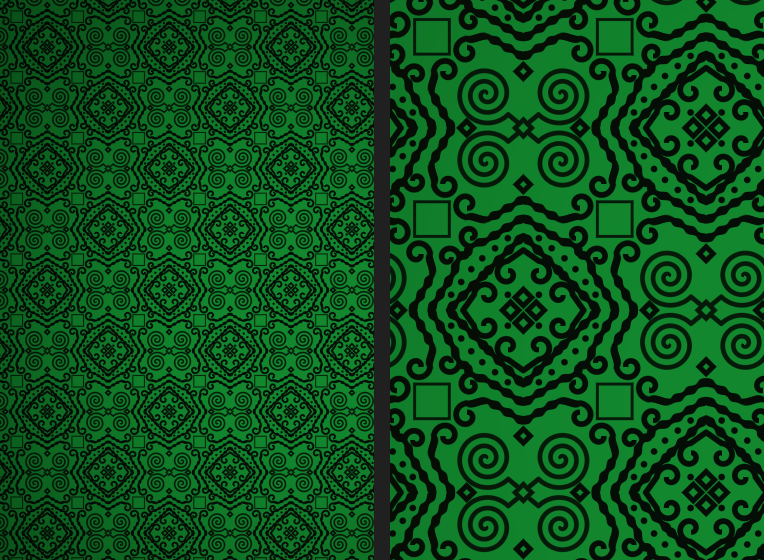
Left: the whole. Right: its middle third, enlarged.
This pattern is drawn by a WebGL 1 fragment shader. Its source:

```glsl
precision highp float;
// Green damask: a checkerboard of scrolled diamond medallions and four-lobed
// spiral crosses. Mirror folds reduce the plane to one wedge, which is drawn
// with segments, rings and spirals; a soft glow lights the cloth from the right.

uniform vec2 u_resolution;

const float TAU = 6.2831853;

float segment(vec2 p, vec2 a, vec2 b) {
  vec2 ab = b - a;
  return length(p - a - ab * clamp(dot(p - a, ab) / dot(ab, ab), 0.0, 1.0));
}

float diamondRing(vec2 p, float radius) {
  return abs(abs(p.x) + abs(p.y) - radius) * 0.7071;
}

// Distance to a spiral winding inward from the given radius and start angle;
// hand is 1 for counterclockwise and -1 for clockwise.
float spiral(vec2 p, float radius, float pitch, float turns, float start, float hand) {
  float r = length(p);
  float t = fract(hand * (atan(p.y, p.x + 1e-5) - start) / TAU);
  float turn = clamp(floor((radius - r) / pitch - t + 0.5), 0.0, turns - 1.0);
  return abs(r - radius + pitch * (t + turn));
}

// Beaded bands that frame the medallion and curl beside the corners.
float frameBands(vec2 w) {
  float outer = min(segment(w, vec2(0.61, 0.0), vec2(0.50, 0.19)),
                    segment(w, vec2(0.50, 0.19), vec2(0.51, 0.31)));
  float inner = min(segment(w, vec2(0.51, 0.0), vec2(0.39, 0.19)),
                    segment(w, vec2(0.39, 0.19), vec2(0.35, 0.29)));
  inner = min(inner, segment(w, vec2(0.35, 0.29), vec2(0.31, 0.31)));
  float lozenge = segment(w, vec2(0.41, 0.0), vec2(0.205));
  float d = min(min(outer, inner), lozenge);
  return d - 0.006 * sin((w.x - w.y) * 56.0);
}

// Curls ending the bands, and the ring of paired scrolls in the middle.
float curls(vec2 w) {
  float d = spiral(w - vec2(0.58, 0.31), 0.07, 0.052, 1.0, 3.14159, -1.0);
  d = min(d, spiral(w - vec2(0.41, 0.29), 0.06, 0.048, 1.0, 3.14159, -1.0));
  d = min(d, spiral(w - vec2(0.20, 0.085), 0.07, 0.056, 1.0, 0.0, 1.0));
  return min(d, segment(w, vec2(0.33, 0.0), vec2(0.27, 0.085)));
}

// Small diamonds at the centre and the tips, and dots between the bands.
float ornaments(vec2 w) {
  float d = diamondRing(w - vec2(0.07, 0.0), 0.045);
  d = min(d, diamondRing(w - vec2(0.69, 0.0), 0.038));
  d = min(d, length(w - vec2(0.085)) - 0.004);
  for (int i = 0; i < 3; i++) {
    d = min(d, length(w - vec2(0.395, 0.085) + float(i) * vec2(0.055, -0.07)) - 0.004);
  }
  return d;
}

// Thin corner of the plain square where four cells meet.
float cornerFrame(vec2 w) {
  vec2 q = abs(w - 0.5);
  return abs(max(q.x, q.y) - 0.095);
}

// One quadrant of the spiral cross.
float crossLobe(vec2 s) {
  float d = spiral(s - vec2(0.205, 0.185), 0.165, 0.058, 3.0, -2.4, 1.0);
  d = min(d, segment(s, vec2(0.03), vec2(0.083, 0.074)));
  return min(d, diamondRing(s, 0.045));
}

void main() {
  // Cells in units of canvas height, with a medallion centred at the origin.
  vec2 uv = gl_FragCoord.xy / u_resolution.y;
  vec2 cell = (uv - vec2(0.302, 0.699)) / vec2(0.1088, 0.1085);
  float blur = 0.75 / (0.1086 * u_resolution.y);

  // Fold into the diamond around the nearest medallion, then into a wedge.
  vec2 turned = 0.5 * vec2(cell.x + cell.y, cell.x - cell.y);
  turned = fract(turned + 0.5) - 0.5;
  vec2 quadrant = abs(vec2(turned.x + turned.y, turned.x - turned.y));
  vec2 wedge = vec2(max(quadrant.x, quadrant.y), min(quadrant.x, quadrant.y));
  vec2 fromCross = quadrant.x > quadrant.y
    ? vec2(1.0 - quadrant.x, quadrant.y)
    : vec2(quadrant.x, 1.0 - quadrant.y);

  // Black line work, finer and slightly paler on the spiral crosses.
  float heavy = min(frameBands(wedge) - 0.020, curls(wedge) - 0.016);
  heavy = min(heavy, ornaments(wedge) - 0.014);
  float fine = min(crossLobe(fromCross) - 0.013, cornerFrame(wedge) - 0.008);
  float ink = 1.0 - smoothstep(-blur, blur, heavy);
  ink = max(ink, 0.9 * (1.0 - smoothstep(-blur, blur, fine)));

  // Cloth lit from the right, falling off to the left and the top.
  vec2 canvas = gl_FragCoord.xy / u_resolution;
  float shade = smoothstep(0.15, 1.0, length((canvas - vec2(0.78, 0.43)) * vec2(0.85, 1.1)));
  vec3 cloth = mix(vec3(0.07, 0.53, 0.18), vec3(0.035, 0.30, 0.09), shade);
  vec3 black = mix(vec3(0.02, 0.055, 0.022), vec3(0.012, 0.035, 0.015), shade);

  gl_FragColor = vec4(mix(cloth, black, ink), 1.0);
}
```
